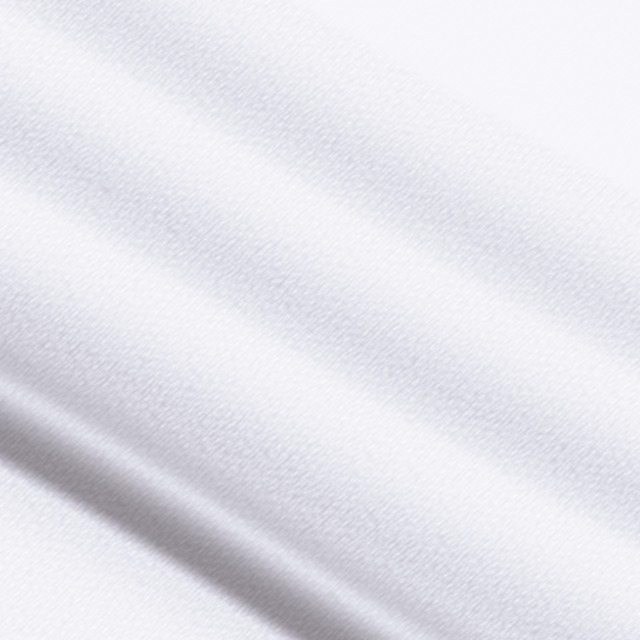
This texture is drawn by a WebGL 2 fragment shader. Its source:

```glsl
#version 300 es
precision highp float;

uniform vec2 u_resolution;
out vec4 outColor;

const vec3 WHITE = vec3(0.985, 0.985, 0.995);
const vec3 PEARL = vec3(0.94, 0.94, 0.96);
const vec3 LAVENDER = vec3(0.87, 0.87, 0.91);
const vec3 SILVER = vec3(0.76, 0.75, 0.79);
const vec3 SHADOW = vec3(0.56, 0.54, 0.565);

vec2 hash2(vec2 p) {
  vec3 q = fract(p.xyx * vec3(0.1031, 0.1030, 0.0973));
  q += dot(q, q.yzx + 33.33);
  return fract((q.xx + q.yz) * q.zy);
}

// Distance to the nearest scattered point.
float cellular(vec2 p) {
  vec2 cell = floor(p), local = fract(p);
  float nearest = 2.0;
  for (int y = -1; y <= 1; y++) {
    for (int x = -1; x <= 1; x++) {
      vec2 offset = vec2(x, y);
      vec2 delta = offset + hash2(cell + offset) - local;
      nearest = min(nearest, dot(delta, delta));
    }
  }
  return sqrt(nearest);
}

vec2 rotate(vec2 p, float angle) {
  float c = cos(angle), s = sin(angle);
  return vec2(c * p.x - s * p.y, s * p.x + c * p.y);
}

// Soft hump with a different width on each side.
float hump(float d, float center, float before, float after) {
  float t = (d - center) / (d < center ? before : after);
  return exp(-t * t);
}

// Slow rise into shade, then a quicker return at the next crest.
float foldShade(float d, float crest, float next, float depth) {
  float width = next - crest;
  float belly = hump(d, crest + 0.66 * width, 0.28 * width, 0.22 * width);
  float valley = smoothstep(next - 0.5 * width, next - 0.1 * width, d)
               * (1.0 - smoothstep(next - 0.025, next + 0.012, d));
  return depth * (belly + 0.35 * valley);
}

// Staggered slanted stitches, with fine threads rising to the right.
float weave(vec2 p) {
  vec2 grid = rotate(p, 0.1) * vec2(52.0, 74.0);
  grid.x += 0.5 * mod(floor(grid.y), 2.0);
  vec2 stitch = rotate(fract(grid) - 0.5, -0.75);
  float knot = exp(-dot(stitch * stitch, vec2(7.0, 36.0)));
  float rising = sin(dot(p, vec2(-560.0, 640.0)) + 1.5 * sin(p.x * 90.0));
  float falling = sin(dot(p, vec2(540.0, 700.0)) + 1.5 * sin(p.y * 80.0));
  float fibers = 0.5 - cellular(rotate(p, -0.72) * vec2(85.0, 215.0));
  return 0.5 * (knot - 0.27) + 0.15 * rising + 0.06 * falling + 0.95 * fibers;
}

vec3 clothColor(float light) {
  vec3 color = mix(SHADOW, SILVER, clamp((light - 0.56) / 0.20, 0.0, 1.0));
  color = mix(color, LAVENDER, clamp((light - 0.76) / 0.11, 0.0, 1.0));
  color = mix(color, PEARL, clamp((light - 0.87) / 0.07, 0.0, 1.0));
  return mix(color, WHITE, clamp((light - 0.94) / 0.045, 0.0, 1.0));
}

void main() {
  vec2 uv = gl_FragCoord.xy / u_resolution;

  // Distance across the diagonal folds, growing toward the lower left.
  float d = 1.0 - uv.y - 0.58 * uv.x + 0.004 * sin(uv.x * 7.0 + 0.5);
  float low = d - 0.045 * uv.x * uv.x;

  // Three broad folds.
  float light = 0.951;
  light -= foldShade(d, -0.265, 0.012, 0.062);
  light -= foldShade(d, 0.012, 0.285, 0.073);
  light -= foldShade(d, 0.285, 0.600, 0.105) * (1.0 - 0.25 * uv.x);
  light += 0.004 * (hump(d, 0.035, 0.02, 0.05) + hump(d, 0.31, 0.02, 0.06));

  // Rolled hem and the deep shadow under it.
  float ground = smoothstep(0.700, 0.742, low);
  float hem = smoothstep(0.50, 0.575, low) * (1.0 - ground);
  float under = smoothstep(0.595, 0.685, low) * (1.0 - ground);
  light -= 0.12 * hem + 0.25 * under;
  light += 0.055 * hump(low, 0.602, 0.022, 0.026);
  light -= 0.045 * ground * hump(low, 0.735, 0.03, 0.07);

  // Smooth bright cloth beyond the upper edge.
  float backdrop = 1.0 - smoothstep(-0.282, -0.254, d);
  light = mix(light, 0.966, backdrop);

  // Texture shows most in half shade.
  float relief = mix(0.036, 0.078, smoothstep(0.96, 0.85, light));
  relief *= (1.0 - 0.85 * backdrop) * (1.0 - 0.35 * hem);
  light += relief * weave(uv);

  outColor = vec4(clothColor(light), 1.0);
}
```
